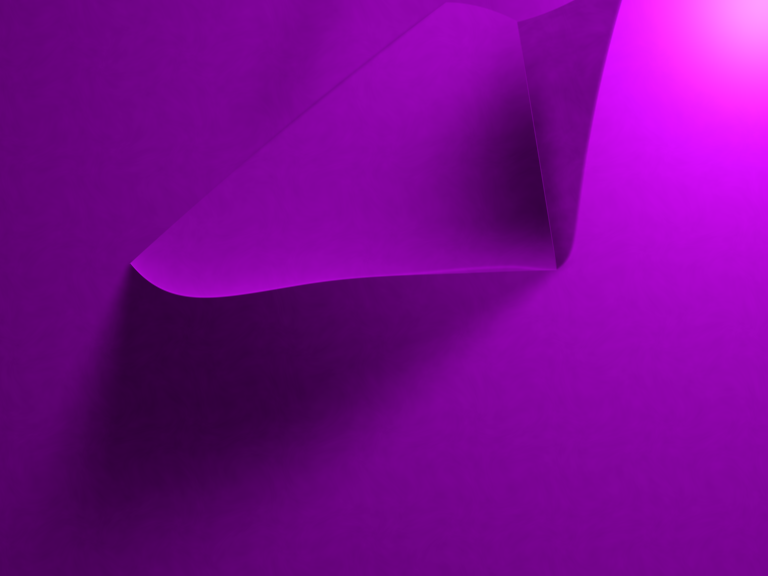
A WebGL 2 fragment shader for this background:

```glsl
#version 300 es
precision highp float;
// A curled, torn flap of violet paper casting a soft shadow under a corner light.

#define LIGHT vec2(1.325, 1.0)
#define LEFT_TIP vec2(0.226, 0.543)
#define RIGHT_TIP vec2(0.967, 0.531)
#define SHADOW_DEPTH 0.52
#define CREASE_DEPTH 0.56
#define GRAIN 0.012

uniform vec2 u_resolution;
out vec4 fragColor;

// Paper fibre from warped, layered sines
float grain(vec2 p) {
    float sum = 0.0, amp = 0.5;
    mat2 turn = mat2(0.8, 0.6, -0.6, 0.8);
    p *= 55.0;
    for (int i = 0; i < 4; i++) {
        p = turn * p * 1.7 + sin(p.yx * 0.7) * 1.3;
        sum += amp * sin(p.x) * sin(p.y);
        amp *= 0.75;
    }
    return sum;
}

float bump(float x, float width) {
    return exp(-x * x / (width * width));
}

// Outline curves of the flap
float lowerEdge(float x) {
    float t = max(x - LEFT_TIP.x, 0.0);
    return LEFT_TIP.y - 1.25 * t * exp(-t / 0.13) - 0.009 * smoothstep(0.3, 0.6, t);
}

float upperEdge(float x) {
    float t = x - LEFT_TIP.x;
    float slope = LEFT_TIP.y + 0.826 * t + 0.16 * t * (0.547 - t);
    float drop = max(x - 0.773, 0.0);
    return min(slope, 0.996 - 2.1 * drop * drop);
}

float foldTop(float x) {
    float u = max(x - 0.899, 0.0);
    return 0.962 + 0.25 * u + 1.4 * u * u;
}

float rightEdge(float y) {
    float s = max(y - RIGHT_TIP.y, 0.0);
    return RIGHT_TIP.x + 0.03 * (1.0 - exp(-s / 0.02)) + 0.06 * s + 0.25 * s * s;
}

float creaseLine(float y) {
    return RIGHT_TIP.x - 0.16 * (y - RIGHT_TIP.y);
}

// Wall lit from the corner, with a faint ripple and the cast shadow
float wallTone(vec2 p) {
    float d = length(p - LIGHT);
    float tone = 0.66 - 0.21 * d + 0.8 * exp(-4.0 * d);
    float behind = smoothstep(0.75, 0.95, p.y) * smoothstep(0.6, 0.9, p.x);
    tone *= 1.0 - 0.18 * behind * (1.0 - smoothstep(1.0, 1.05, p.x));
    float ripple = p.x - 0.5 - 0.45 * (p.y - 0.88);
    tone -= 0.05 * bump(ripple, 0.06) * smoothstep(0.7, 0.85, p.y);

    vec2 r = p - RIGHT_TIP, l = p - LEFT_TIP;
    float reach = max(dot(r, vec2(-0.8, -0.6)), 0.0);
    float fall = max(dot(l, vec2(-0.29, -0.957)), 0.0);
    float w = 0.012 + 0.2 * reach;
    float v = 0.008 + 0.24 * fall;
    float shade = smoothstep(-w, w, dot(r, vec2(-0.6, 0.8)));
    shade *= smoothstep(-v, v, dot(l, vec2(0.957, -0.29)));
    shade *= smoothstep(-0.2, 0.32, p.y) * smoothstep(0.0, 0.02, LEFT_TIP.y + 0.01 - p.y);
    return tone * (1.0 - SHADOW_DEPTH * mix(0.5, 1.0, smoothstep(0.1, 0.6, reach)) * shade);
}

// Broad face of the flap, darkening into the crease
float faceTone(vec2 p) {
    float h = p.y - lowerEdge(p.x);
    float c = max(creaseLine(p.y) - p.x, 0.0);
    float tone = 0.48 + 0.14 * smoothstep(0.6, 1.0, p.y) * smoothstep(0.4, 0.85, p.x);
    tone += 0.04 * bump(p.x - 0.6, 0.2);
    float depth = smoothstep(0.98, 0.72, p.y) * smoothstep(-0.02, 0.1, h);
    float width = mix(0.15, 0.06, smoothstep(0.65, 0.95, p.y));
    tone *= 1.0 - CREASE_DEPTH * bump(c, width) * depth;
    tone += mix(0.17, 0.06, smoothstep(0.3, 0.8, p.x)) * exp(-max(h, 0.0) / 0.05);
    float lip = 0.008 * smoothstep(0.66, 0.85, p.x) * smoothstep(0.967, 0.88, p.x);
    return tone + 0.07 * bump(h - lip, 0.003);
}

// Narrow folded strip between the crease and the right edge
float foldTone(vec2 p) {
    float c = p.x - creaseLine(p.y);
    float tone = 0.44 + 0.07 * smoothstep(0.8, 1.0, p.y);
    tone -= 0.12 * bump(c, 0.025) * smoothstep(0.95, 0.75, p.y);
    tone += 0.02 * grain(p * 0.6);
    return tone + 0.16 * bump(p.x - rightEdge(p.y), 0.004);
}

void main() {
    vec2 p = gl_FragCoord.xy / u_resolution.y;
    p.x += 0.5 * (4.0 / 3.0 - u_resolution.x / u_resolution.y);
    float aa = 1.2 / u_resolution.y;

    // Coverage of the face and the fold
    float crease = smoothstep(-aa, aa, p.x - creaseLine(p.y));
    float above = smoothstep(-aa, aa, p.y - lowerEdge(p.x));
    float face = above * smoothstep(-aa, aa, upperEdge(p.x) - p.y) * (1.0 - crease);
    float fold = above * smoothstep(-aa, aa, foldTop(p.x) - p.y) * crease;
    fold *= smoothstep(-aa, aa, rightEdge(p.y) - p.x);

    float tone = mix(mix(wallTone(p), faceTone(p), face), foldTone(p), fold);
    float rim = bump(p.y - upperEdge(p.x), 0.004) * smoothstep(0.3, 0.6, p.x);
    tone -= 0.05 * rim * (1.0 - smoothstep(0.7, 0.8, p.x));
    tone += GRAIN * grain(p);

    // Violet ramp, washing to pink at the light
    vec3 color = vec3(tone, 0.01 * tone + 0.05 * tone * tone, tone * (1.24 - 0.07 * tone));
    color.g += 0.5 * bump(length(p - LIGHT), 0.15) * (1.0 - fold);
    fragColor = vec4(clamp(color, 0.0, 1.0), 1.0);
}
```
